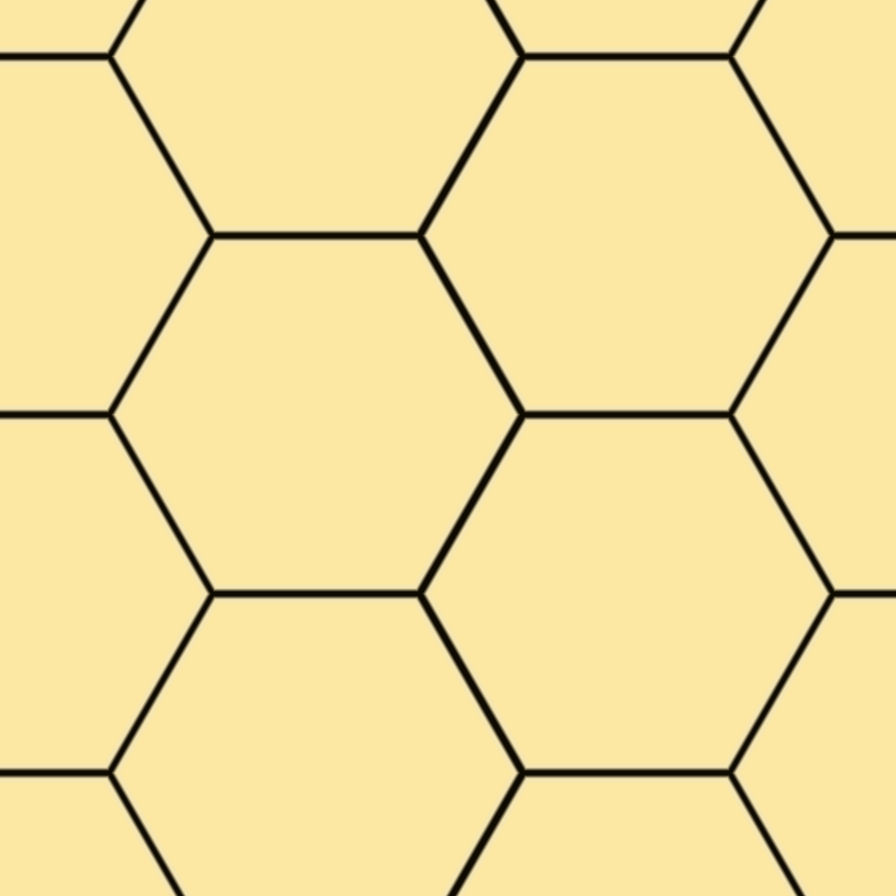
Reproduce this pattern procedurally as a three.js fragment shader.

```glsl
// Flat-topped honeycomb: pale yellow cells divided by thin dark lines.
// Two interleaved rectangular lattices give the nearest cell centre, and
// folded edge distances draw the soft lines with a faint paler rim.

varying vec2 vUv;

const float SQRT3 = 1.7320508;
const float SIDE = 0.2308;                  // hexagon side length
const vec2 CELL_CENTRE = vec2(0.3529, 0.5371);
const float LEVEL_WIDTH = 0.0085;           // horizontal lines
const float SLANT_WIDTH = 0.0076;           // slanted lines
const float SEAM_WIDTH = 0.0092;            // heavier central zigzag
const float SEAM_X = 0.526;
const float SEAM_REACH = 0.07;
const float EDGE_SOFTNESS = 0.0055;
const float RIM_WIDTH = 0.0060;

const vec3 FILL = vec3(0.988, 0.910, 0.640);
const vec3 RIM = vec3(0.960, 0.900, 0.700);
const vec3 INK = vec3(0.060, 0.040, 0.000);

// Offset from the nearest point of a rectangular lattice
vec2 latticeOffset(vec2 p, vec2 period) {
  return mod(p + 0.5 * period, period) - 0.5 * period;
}

// Offset from the centre of the hexagon containing p
vec2 hexOffset(vec2 p) {
  vec2 period = SIDE * vec2(3.0, SQRT3);
  vec2 a = latticeOffset(p, period);
  vec2 b = latticeOffset(p - 0.5 * period, period);
  return dot(a, a) < dot(b, b) ? a : b;
}

// Distances to the nearest level and slanted sides
vec2 sideDistances(vec2 offset) {
  vec2 q = abs(offset);
  float apothem = 0.5 * SQRT3 * SIDE;
  return apothem - vec2(q.y, dot(q, vec2(0.5 * SQRT3, 0.5)));
}

void main() {
  vec2 sides = sideDistances(hexOffset(vUv - CELL_CENTRE));

  // Line weight varies with direction and at the central seam
  float onSeam = 1.0 - step(SEAM_REACH, abs(vUv.x - SEAM_X));
  float slantWidth = mix(SLANT_WIDTH, SEAM_WIDTH, onSeam);
  vec2 outside = sides - 0.5 * vec2(LEVEL_WIDTH, slantWidth);
  float d = min(outside.x, outside.y);

  // Fill, pale rim, then ink
  float softness = 0.5 * EDGE_SOFTNESS;
  float rim = 1.0 - smoothstep(0.6 * RIM_WIDTH, 1.4 * RIM_WIDTH, d);
  float ink = 1.0 - smoothstep(-softness, softness, d);
  vec3 colour = mix(FILL, RIM, rim);
  gl_FragColor = vec4(mix(colour, INK, ink), 1.0);
}
```
